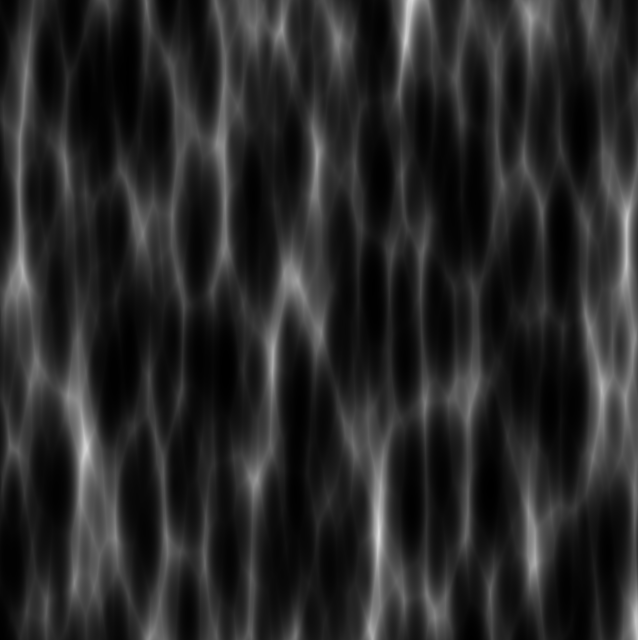
Give the GLSL for this texture, as a Shadertoy shader.

```glsl
// Soft grey vertical streaks: a web of bright ridges around tall dark cells.
// A slice through 3D cellular noise is stretched upright, a finer layer is
// blended in, and a power curve sinks the cell cores into black.
#define CELLS vec2(18.0, 4.2)  // noise cells across and up the canvas
#define FINE_SCALE 1.9         // frequency of the finer layer
#define FINE_MIX 0.27          // share of the finer layer
#define RIDGE_SHARPNESS 80.0   // higher gives crisper ridges
#define CONTRAST 3.6           // exponent of the tone curve
#define GAIN 1.2               // brightness of the tone curve
#define GRID_TURN 0.55         // turn in cell space, hides the grid
#define SLICE_TILT vec2(0.21, 0.17)

vec3 hash33(vec3 cell) {
    vec3 q = vec3(dot(cell, vec3(127.1, 311.7, 74.7)),
                  dot(cell, vec3(269.5, 183.3, 246.1)),
                  dot(cell, vec3(113.5, 271.9, 124.6)));
    return fract(sin(q) * 43758.5453);
}

// Distance to the nearest scattered point, with slightly rounded ridges
float cellDistance(vec3 p) {
    vec3 cell = floor(p);
    vec3 local = p - cell;
    float weight = 0.0;
    for (int z = -1; z <= 1; z++)
    for (int y = -1; y <= 1; y++)
    for (int x = -1; x <= 1; x++) {
        vec3 offset = vec3(x, y, z);
        float d = length(offset + hash33(cell + offset) - local);
        weight += exp(-RIDGE_SHARPNESS * d);
    }
    return max(-log(weight) / RIDGE_SHARPNESS, 0.0);
}

void mainImage(out vec4 fragColor, in vec2 fragCoord) {
    vec2 uv = fragCoord / iResolution.y;

    // Stretch upright, then turn the grid and tilt the slice
    vec2 stretched = uv * CELLS;
    float c = cos(GRID_TURN), s = sin(GRID_TURN);
    vec2 turned = mat2(c, s, -s, c) * stretched;
    vec3 p = vec3(turned, dot(turned, SLICE_TILT)) + vec3(21.3, 7.6, 4.4);

    // Broad web with faint finer streaks
    float broad = cellDistance(p);
    float fine = cellDistance(p * FINE_SCALE + 31.7);
    float ridge = mix(broad, fine, FINE_MIX);

    float grey = GAIN * pow(ridge, CONTRAST);
    fragColor = vec4(vec3(clamp(grey, 0.0, 1.0)), 1.0);
}
```
